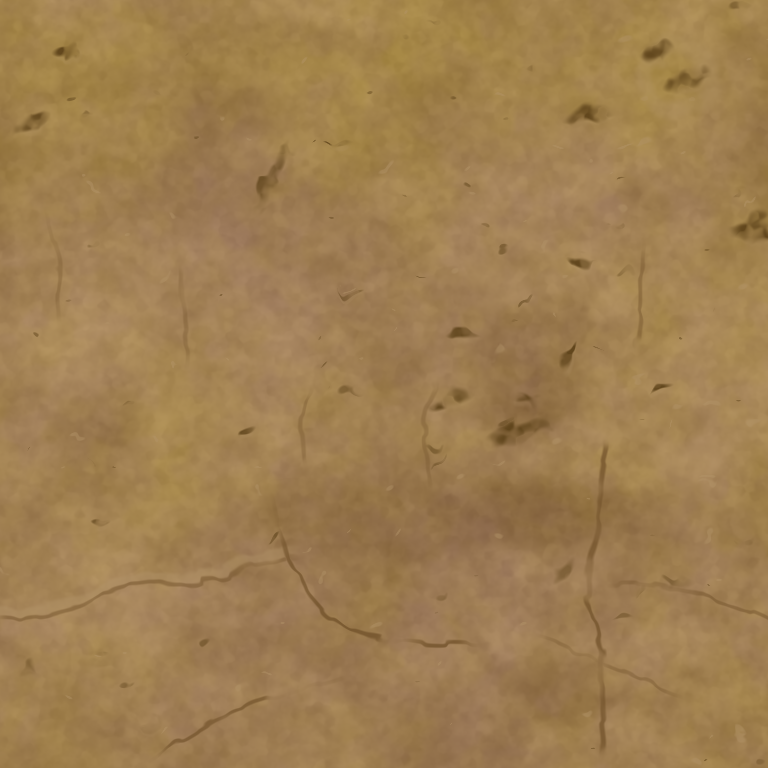
This texture is drawn by a WebGL 1 fragment shader. Its source:

```glsl
precision highp float;
// Weathered sandstone wall: soft ochre and pinkish mottling, ragged dark pits,
// stains and thin wandering cracks. Layered cellular noise gives the mottling
// and grain; jittered ellipses give the pits; curve distances give the cracks.
uniform vec2 u_resolution;

const vec3 SAND = vec3(0.628, 0.499, 0.317);
const vec3 PIT_BROWN = vec3(0.37, 0.265, 0.105);
const vec3 CRACK_BROWN = vec3(0.45, 0.325, 0.17);
const vec3 PALE_DUST = vec3(0.70, 0.58, 0.41);

vec2 hash2(vec2 p) {
  vec2 k = vec2(dot(p, vec2(127.1, 311.7)), dot(p, vec2(269.5, 183.3)));
  return fract(sin(k) * 43758.547);
}

// Coordinates along and across the direction of the given angle
vec2 alongAcross(vec2 v, float angle) {
  float c = cos(angle), s = sin(angle);
  return vec2(c * v.x + s * v.y, c * v.y - s * v.x);
}

// Smooth cellular noise: random cell values blended by distance, 0 to 1
float cellular(vec2 p) {
  vec2 id = floor(p);
  float total = 0.0, weight = 0.0;
  for (int j = -1; j <= 1; j++) for (int i = -1; i <= 1; i++) {
    vec2 cell = id + vec2(float(i), float(j));
    vec2 d = p - cell - hash2(cell);
    float w = exp(-6.0 * dot(d, d));
    total += w * hash2(cell + 41.7).x;
    weight += w;
  }
  return total / weight;
}

// Layered cellular noise centred on zero
float mottle(vec2 p) {
  float sum = 0.0, amp = 0.5;
  for (int i = 0; i < 4; i++) {
    sum += amp * (cellular(p) - 0.5);
    p = alongAcross(p, 0.6) * 2.1 + 7.3;
    amp *= 0.62;
  }
  return sum;
}

float blot(vec2 p, vec2 centre, vec2 radii, float angle, float soft) {
  float r = length(alongAcross(p - centre, angle) / radii);
  return 1.0 - smoothstep(1.0 - soft, 1.0 + soft, r);
}

// Scattered elongated pits, mostly rising to the right
float pits(vec2 p, float cells, float chance, float size, float seed) {
  vec2 id = floor(p * cells);
  float depth = 0.0;
  for (int j = -1; j <= 1; j++) for (int i = -1; i <= 1; i++) {
    vec2 cell = id + vec2(float(i), float(j));
    vec2 shape = hash2(cell + seed + 17.3);
    vec2 centre = (cell + hash2(cell + seed)) / cells;
    float reach = size * mix(0.35, 1.0, shape.x * shape.x);
    vec2 radii = reach * vec2(1.0, mix(0.3, 0.6, shape.x));
    float present = step(hash2(cell + seed + 5.9).x, chance);
    depth = max(depth, present * blot(p, centre, radii, mix(-0.3, 0.9, shape.y), 0.4));
  }
  return depth;
}

// Thin line around distance zero, fading in and out along its length
float stroke(float dist, float along, float from, float to, float width) {
  float ends = smoothstep(from, from + 0.04, along) * (1.0 - smoothstep(to - 0.04, to, along));
  return ends * (1.0 - smoothstep(0.25 * width, width, abs(dist)));
}

float cracks(vec2 p) {
  float wander = 0.009 * sin(p.y * 19.0) + 0.004 * sin(p.y * 43.0 + 1.0);
  float c = 0.75 * stroke(p.x - 0.778 - wander, p.y, 0.0, 0.46, 0.0055);
  c = max(c, 0.45 * stroke(p.x - 0.838 - wander, p.y, 0.5, 0.69, 0.004));
  float bend = 0.15 * exp(-22.0 * (p.x - 0.365));
  c = max(c, 0.8 * stroke((p.y - 0.16 - bend) / length(vec2(1.0, 22.0 * bend)), p.x, 0.345, 0.63, 0.004));
  float rise = 0.14 * exp(-5.0 * (p.x - 0.21));
  c = max(c, 0.7 * stroke(p.y - 0.16 + rise, p.x, 0.19, 0.53, 0.004));
  float fall = p.x - 0.8;
  c = max(c, 0.5 * stroke(p.y - 0.24 + 1.2 * fall * fall, p.x, 0.79, 1.1, 0.004));
  c = max(c, 0.4 * stroke(p.y - 0.13 + 0.4 * fall, p.x, 0.69, 0.9, 0.004));
  for (int i = 0; i < 4; i++) {
    vec2 r = hash2(vec2(float(i), 3.7));
    float x = 0.06 + 0.16 * float(i) + 0.06 * r.x;
    float y = 0.1 + 0.5 * r.y;
    c = max(c, 0.35 * stroke(p.x - x + wander, p.y, y, y + 0.16, 0.0045));
  }
  return c;
}

void main() {
  vec2 uv = gl_FragCoord.xy / u_resolution;
  vec2 jitter = vec2(cellular(uv * 48.0), cellular(uv * 48.0 + 19.0)) - 0.5;
  vec2 ragged = uv + 0.02 * jitter;
  vec2 drift = uv + 0.05 * vec2(mottle(uv * 6.0), mottle(uv * 6.0 + 31.0));
  float grain = cellular(uv * 95.0) - 0.5;

  // Broad mottling, bands and stains
  float tone = 0.15 * mottle(drift * vec2(5.0, 8.0)) + 0.07 * mottle(uv * 24.0) + 0.035 * grain;
  tone += 0.03 * blot(drift, vec2(0.05, 0.54), vec2(0.24, 0.2), 0.0, 0.8);
  tone -= 0.04 * blot(drift, vec2(0.52, 0.32), vec2(0.3, 0.06), -0.05, 0.7);
  tone -= 0.035 * blot(drift, vec2(0.1, 0.78), vec2(0.32, 0.11), 0.15, 0.7);
  tone -= 0.025 * blot(drift, vec2(0.68, 0.85), vec2(0.3, 0.06), 0.15, 0.7);
  tone -= 0.065 * blot(drift, vec2(0.70, 0.52), vec2(0.105, 0.07), 0.9, 0.4);
  float ochre = 0.16 * mottle(drift * 4.0 + 53.0) + 0.04 * (cellular(uv * 40.0 + 8.0) - 0.5);
  ochre += 0.035 * blot(drift, vec2(0.6, 0.98), vec2(0.55, 0.2), 0.0, 0.8);
  vec3 color = SAND + tone * vec3(1.0, 1.0, 0.85) + ochre * vec3(0.08, 0.2, -0.65);

  // Pale ring, ridge and flecks
  float ring = 1.0 - smoothstep(0.004, 0.018, abs(length(drift - vec2(0.89, 0.905)) - 0.045));
  float ridge = drift.y - 0.21 - 0.14 * drift.x;
  float pale = max(0.3 * ring, 0.45 * stroke(ridge - 0.006, uv.x, -0.1, 0.4, 0.009));
  pale = max(pale, 0.45 * pits(ragged, 24.0, 0.16, 0.008, 71.0));
  color = mix(color, PALE_DUST, pale);

  // Cracks, broken up by the noise
  float line = max(cracks(uv + 0.008 * jitter), 0.5 * stroke(ridge + 0.002, uv.x, -0.1, 0.4, 0.004));
  color = mix(color, CRACK_BROWN, line * smoothstep(0.1, 0.55, cellular(uv * 22.0)));

  // Pits with a faintly lit lower rim
  float zone = mix(0.45, 1.0, smoothstep(0.2, 0.45, uv.y));
  float large = pits(ragged, 8.0, 0.32, 0.027, 3.0);
  float rim = max(pits(ragged + vec2(0.0, 0.007), 8.0, 0.32, 0.027, 3.0) - large, 0.0);
  float depth = max(large * zone, 0.55 * pits(ragged, 22.0, 0.14, 0.008, 29.0));
  depth = max(depth, blot(ragged, vec2(0.685, 0.443), vec2(0.037, 0.01), 0.3, 0.4));
  depth = max(depth, 0.8 * blot(ragged, vec2(0.355, 0.768), vec2(0.04, 0.007), 1.05, 0.4));
  color = mix(color, PALE_DUST, 0.2 * rim * zone);
  color = mix(color, PIT_BROWN, depth * clamp(0.55 + 1.1 * jitter.x + 0.8 * grain, 0.15, 0.95));

  gl_FragColor = vec4(color, 1.0);
}
```
